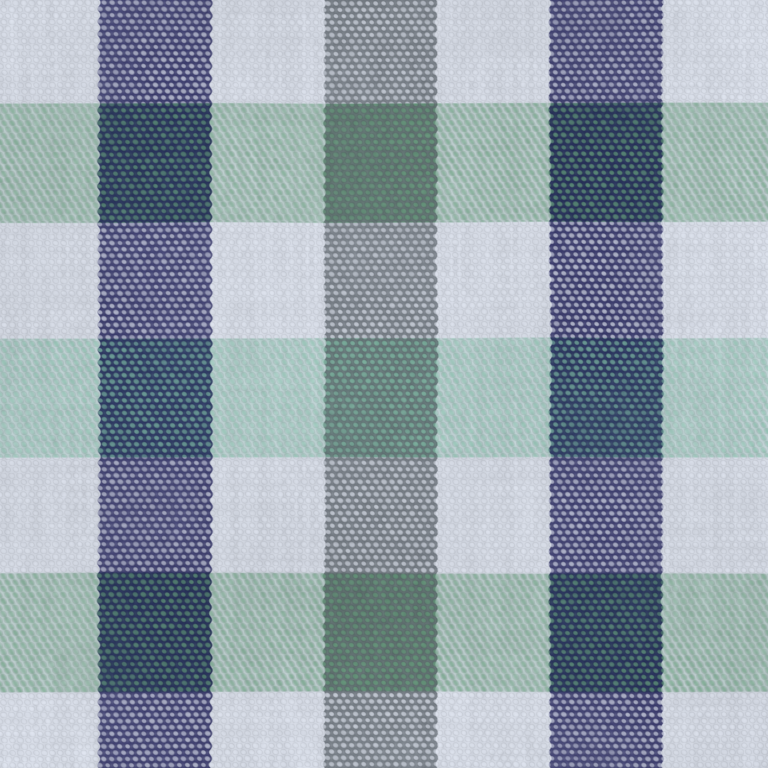
Reproduce this texture procedurally as a Shadertoy shader.

```glsl
// Woven gingham cloth: navy and grey warp stripes cross green and mint weft bands
// on white. A soft plain weave shows the weft as staggered flat floats over the
// warp; hashes and value noise vary each yarn, each float and the overall tone.

#define YARNS        vec2(192.0, 122.0)  // warp and weft yarns per canvas
#define WARP_SPACING vec3(0.2020, 0.2938, 0.0730)  // first centre, pitch, half width
#define WEFT_SPACING vec3(0.1765, 0.3058, 0.0775)
#define WHITE vec3(0.81, 0.83, 0.87)
#define NAVY  vec3(0.12, 0.12, 0.34)
#define GREY  vec3(0.38, 0.41, 0.44)
#define GREEN vec3(0.37, 0.58, 0.45)
#define MINT  vec3(0.47, 0.70, 0.61)
#define FLOAT_RADII vec2(0.63, 0.38)     // flat weft float, in yarn cells
#define COVERAGE 0.41                    // mean share of weft on the surface
#define CONTRAST 0.42                    // how far floats stand out from the mean
#define EDGE_TEETH 0.0017

const float PI = 3.14159;

float hash(vec2 p) {
    vec3 q = fract(vec3(p.xyx) * 0.1031);
    q += dot(q, q.yzx + 33.33);
    return fract((q.x + q.y) * q.z);
}

float noise(vec2 p) {
    vec2 i = floor(p), f = fract(p);
    f = f * f * (3.0 - 2.0 * f);
    return mix(mix(hash(i), hash(i + vec2(1, 0)), f.x),
               mix(hash(i + vec2(0, 1)), hash(i + vec2(1, 1)), f.x), f.y);
}

// Dyed stripes on white, alternating between two colours; alpha marks the dye.
vec4 stripes(float x, vec3 spacing, vec3 evenDye, vec3 oddDye, float aa) {
    float index = floor((x - spacing.x) / spacing.y + 0.5);
    float edge = abs(x - spacing.x - index * spacing.y) - spacing.z;
    float dyed = 1.0 - smoothstep(-aa, aa, edge);
    return vec4(mix(WHITE, mix(evenDye, oddDye, mod(index, 2.0)), dyed), dyed);
}

void mainImage(out vec4 fragColor, in vec2 fragCoord) {
    float pixel = 1.0 / iResolution.y;
    vec2 uv = fragCoord * pixel;

    // Slightly uneven yarn paths
    vec2 drift = vec2(noise(uv * vec2(5.0, 9.0)), noise(uv * vec2(7.0, 4.0) + 40.0));
    vec2 cloth = uv + 0.002 * (drift - 0.5);
    vec2 grid = cloth * YARNS;

    // Nearest weft float on the staggered lattice
    float row = floor(grid.y);
    float stagger = mod(row, 2.0);
    float column = 2.0 * floor((grid.x - stagger) * 0.5) + stagger;
    vec2 cell = vec2(column, row);
    vec2 local = grid - cell - vec2(1.0, 0.5);
    local.x += 0.3 * local.y;
    float size = 0.88 + 0.24 * hash(cell + 7.0);
    float oval = length(local / (FLOAT_RADII * size));
    float blur = 0.35 + 0.5 * pixel * YARNS.y;
    float weftOnTop = 1.0 - smoothstep(1.0 - blur, 1.0 + blur, oval);

    // Yarn colours, with the warp edge nudged on alternate rows
    float aa = max(0.0014, 0.7 * pixel);
    float teeth = EDGE_TEETH * sin(PI * grid.y);
    vec4 warp = stripes(cloth.x + teeth, WARP_SPACING, NAVY, GREY, aa);
    vec4 weft = stripes(cloth.y, WEFT_SPACING, GREEN, MINT, aa);

    // Streaks along single yarns, and uneven dye along their length
    float warpStreak = noise(vec2(grid.x, cloth.y * 9.0)) - 0.5;
    float weftStreak = noise(vec2(cloth.x * 9.0, grid.y) + 90.0) - 0.5;
    warp.rgb *= 1.0 + 0.06 * warpStreak;
    weft.rgb *= 1.0 + 0.06 * weftStreak;

    // Floats join into slanted lines where dyed weft crosses white warp
    float slant = 0.4 + 0.4 * cos(PI * (grid.x + grid.y - 1.5));
    float slanted = 0.6 * weft.a * (1.0 - warp.a);
    float surface = mix(weftOnTop, slant, slanted);
    float patchy = CONTRAST * (0.75 + 0.5 * noise(uv * 9.0 + 5.0));
    float share = mix(COVERAGE, surface, patchy);
    share += 0.05 * cos(2.0 * PI * (grid.y - 0.5)) * warp.a;
    share += 0.10 * weftOnTop * (hash(cell + 31.0) - 0.5);
    vec3 color = mix(warp.rgb, weft.rgb, clamp(share, 0.0, 1.0));

    // Rounded yarns, shadowed rims and fine fibre grain
    float rim = exp(-10.0 * (oval - 1.2) * (oval - 1.2));
    color *= 1.01 - 0.045 * rim + 0.03 * weftOnTop * (1.0 - 0.6 * oval);
    color += 0.03 * (noise(uv * 260.0) - 0.5);

    // Broad tonal variation of the cloth
    color *= 1.0 + 0.04 * (noise(uv * 4.0 + 12.0) - 0.5);
    fragColor = vec4(clamp(color, 0.0, 1.0), 1.0);
}
```
